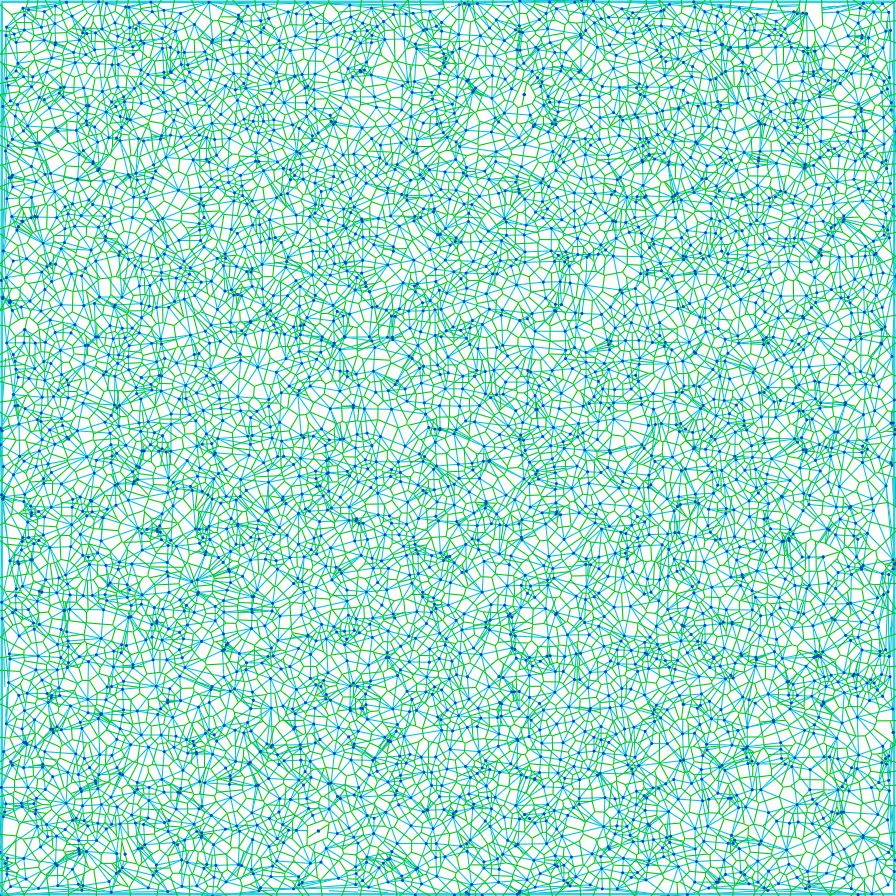
A WebGL 1 fragment shader for this pattern:

```glsl
precision highp float;
// A random point set with its Voronoi cells (green) and Delaunay triangles (cyan).
// Sites near the pixel come from a hashed grid; the triangle around the pixel is
// found by walking from the nearest site, picking each apex by its widest angle.

uniform vec2 u_resolution;

const float GRID = 30.0;     // cells per canvas side
const int SITES = 125;       // 5 x 5 cells with up to 5 sites each
vec2 site[SITES];

vec2 hash2(vec2 p) {
  return fract(sin(vec2(dot(p, vec2(127.1, 311.7)), dot(p, vec2(269.5, 183.3)))) * 43758.5453);
}

float cross2(vec2 a, vec2 b) {
  return a.x * b.y - a.y * b.x;
}

float segmentDistance(vec2 p, vec2 a, vec2 b) {
  vec2 ab = b - a;
  return length(p - a - ab * clamp(dot(p - a, ab) / dot(ab, ab), 0.0, 1.0));
}

// Share of a pixel covered by a line, both measured in pixels
float lineCoverage(float dist, float width) {
  return clamp(0.5 * (width + 1.0) - dist, 0.0, min(width, 1.0));
}

// Fill the list of sites; empty slots are moved far away
void scatterSites(vec2 p) {
  for (int i = 0; i < SITES; i++) {
    float n = float(i) + 0.5;
    float slot = floor(n / 25.0);
    vec2 cell = floor(p) + vec2(floor(mod(n, 5.0)), floor(mod(n / 5.0, 5.0))) - 2.0;
    bool inside = all(greaterThanEqual(cell, vec2(0.0))) && all(lessThan(cell, vec2(GRID)));
    bool present = hash2(cell + slot * 5.37 + 71.3).x < 0.75;
    site[i] = inside && present ? cell + hash2(cell + slot * 17.19) : vec2(3000.0);
  }
}

vec2 nearestSite(vec2 p) {
  vec2 nearest = vec2(3000.0);
  float best = 1e9;
  for (int i = 0; i < SITES; i++) {
    float d = dot(site[i] - p, site[i] - p);
    if (d > 1e-8 && d < best) {
      best = d;
      nearest = site[i];
    }
  }
  return nearest;
}

// Distance to the closest bisector between the nearest site and any other
float voronoiDistance(vec2 p, vec2 nearest) {
  float d = 1e3;
  for (int i = 0; i < SITES; i++) {
    vec2 gap = site[i] - nearest;
    if (dot(gap, gap) > 1e-8)
      d = min(d, dot(0.5 * (site[i] + nearest) - p, normalize(gap)));
  }
  return d;
}

// Walk across triangles until one contains p; distance to the edges passed
float delaunayDistance(vec2 p, vec2 start) {
  vec2 a = start;
  vec2 b = nearestSite(a);
  if (cross2(b - a, p - a) < 0.0) {
    vec2 swap = a;
    a = b;
    b = swap;
  }
  float d = segmentDistance(p, a, b);
  for (int step = 0; step < 9; step++) {
    // Smallest cotangent on the left side gives the apex
    float best = 40.0;
    vec2 c = a;
    for (int i = 0; i < SITES; i++) {
      vec2 u = a - site[i];
      vec2 v = b - site[i];
      float area = cross2(u, v);
      if (area > 1e-5 && dot(u, v) < best * area) {
        best = dot(u, v) / area;
        c = site[i];
      }
    }
    if (best >= 40.0) break;
    d = min(d, min(segmentDistance(p, b, c), segmentDistance(p, c, a)));
    if (cross2(c - b, p - b) < 0.0) a = c;
    else if (cross2(a - c, p - c) < 0.0) b = c;
    else break;
  }
  return d;
}

void main() {
  vec2 uv = gl_FragCoord.xy / u_resolution;
  vec2 p = uv * GRID;
  float size = min(u_resolution.x, u_resolution.y);
  float toPixels = size / GRID;
  float width = 0.0012 * size;

  scatterSites(p);
  vec2 nearest = nearestSite(p);
  float triangles = lineCoverage(delaunayDistance(p, nearest) * toPixels, width);
  float cells = lineCoverage(voronoiDistance(p, nearest) * toPixels, width);
  float dots = clamp(0.00165 * size - length(p - nearest) * toPixels + 0.5, 0.0, 1.0);

  // Long hull edges crowd along the border
  vec2 border = min(uv, 1.0 - uv);
  float hull = 0.8 * lineCoverage(abs(min(border.x, border.y) - 0.002) * size, 0.0028 * size);

  vec3 color = mix(vec3(1.0), vec3(0.0, 0.77, 0.83), max(triangles, hull));
  color = mix(color, vec3(0.0, 0.78, 0.06), cells);
  color = mix(color, vec3(0.0, 0.25, 0.85), dots);
  gl_FragColor = vec4(color, 1.0);
}
```
